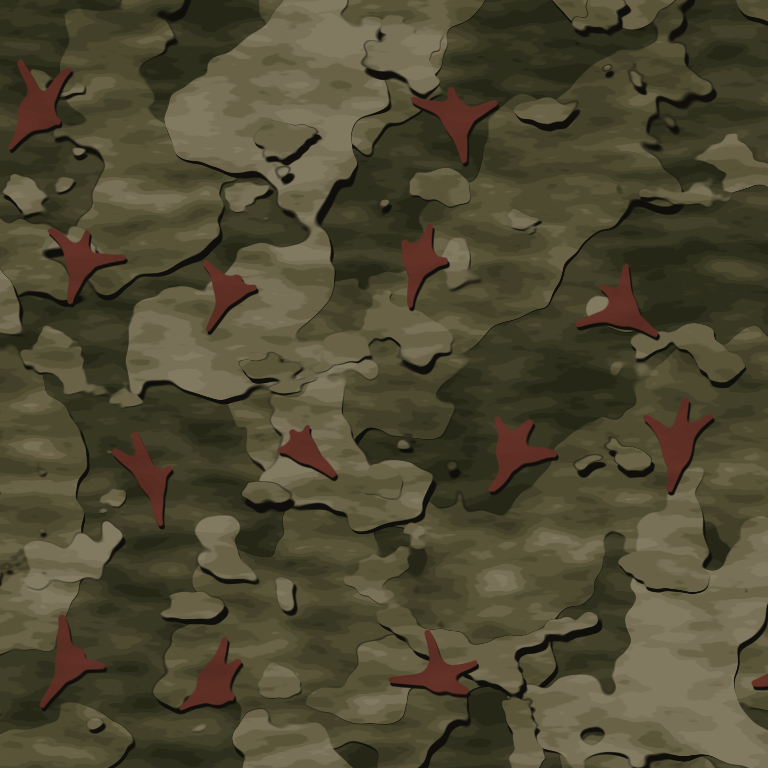
A WebGL 1 fragment shader for this pattern:

```glsl
precision highp float;
uniform vec2 u_resolution;

const vec3 INK = vec3(0.06, 0.055, 0.038);
const vec3 MOSS_DARK = vec3(0.18, 0.18, 0.11);
const vec3 MOSS = vec3(0.26, 0.25, 0.16);
const vec3 OLIVE = vec3(0.35, 0.33, 0.22);
const vec3 SAND = vec3(0.47, 0.44, 0.34);
const vec3 RUST = vec3(0.365, 0.18, 0.142);
const vec2 LIGHT_DIR = vec2(-0.45, 0.9);

vec2 hash2(vec2 p) {
  vec3 q = fract(p.xyx * vec3(0.1031, 0.1030, 0.0973));
  q += dot(q, q.yzx + 33.33);
  return fract((q.xx + q.yz) * q.zy);
}

float corner(vec2 cell, vec2 offset) {
  return dot(hash2(cell) * 2.0 - 1.0, offset);
}

// Gradient noise, centred on zero
float noise(vec2 p) {
  vec2 i = floor(p), f = fract(p);
  vec2 u = f * f * f * (f * (f * 6.0 - 15.0) + 10.0);
  vec2 e = vec2(1.0, 0.0);
  float bottom = mix(corner(i, f), corner(i + e, f - e), u.x);
  float top = mix(corner(i + e.yx, f - e.yx), corner(i + 1.0, f - 1.0), u.x);
  return 1.22 * mix(bottom, top, u.y);
}

float fbm(vec2 p) {
  float sum = 0.0, amp = 1.0;
  for (int i = 0; i < 4; i++) {
    sum += amp * noise(p);
    p = mat2(1.6, 1.2, -1.2, 1.6) * p + 17.3;
    amp *= 0.45;
  }
  return sum;
}

// Piecewise ramp: 0 is dark moss, 3 is sand
vec3 ramp(float t) {
  t = clamp(t, -0.45, 3.3);
  vec3 c = mix(MOSS_DARK, MOSS, min(t, 1.0));
  c += (OLIVE - MOSS) * clamp(t - 1.0, 0.0, 1.0);
  return c + (SAND - OLIVE) * max(t - 2.0, 0.0);
}

// Flatten a value into bands with slightly soft borders
float posterize(float t, float bands) {
  t *= bands;
  return (floor(t) + smoothstep(0.33, 0.67, fract(t))) / bands;
}

// Ragged flake layer laid over a colour, with ink along its lower edges
vec3 addPlate(vec3 under, vec3 fill, vec2 p, vec2 scale, float cut, float seed) {
  float soft = 0.002 * scale.y;
  float weight = smoothstep(-0.2, 0.25, noise(p * 6.0 + seed * 3.0));
  vec2 lift = LIGHT_DIR * mix(0.0008, 0.0105, weight);
  float field = fbm(p * scale + seed) - cut;
  float above = fbm((p + lift) * scale + seed) - cut;
  float body = smoothstep(-soft, soft, field);
  float shadow = max(smoothstep(-soft, soft, above) - body, 0.0);
  float outline = 1.0 - smoothstep(0.0, 1.3 * soft, abs(field));
  return mix(mix(under, fill, body), INK, max(shadow, 0.5 * weight * outline));
}

float limb(vec2 p, float angle, float len, float root, float tip) {
  vec2 dir = vec2(cos(angle), sin(angle));
  float h = clamp(dot(p, dir) / len, 0.0, 1.0);
  return length(p - dir * len * h) - mix(root, tip, h);
}

float smoothMin(float a, float b, float k) {
  float h = max(k - abs(a - b), 0.0) / k;
  return min(a, b) - 0.25 * h * h * k;
}

// Scattered claw shapes: one long tail and a fan of three fingers
float claws(vec2 p, float cellSize) {
  p += 0.011 * vec2(noise(p * 19.0), noise(p * 19.0 + 41.0));
  float row = floor(p.y / cellSize);
  p.x += cellSize * hash2(vec2(row, 7.0)).x;
  vec2 id = vec2(floor(p.x / cellSize), row);
  vec2 rnd = hash2(id + 23.0);
  vec2 q = p - (id + mix(vec2(0.32), vec2(0.68), hash2(id + 61.0))) * cellSize;
  float facing = 1.57 + 2.2 * (rnd.x - 0.5);
  float d = limb(q, facing + 2.64 + rnd.y, 0.055, 0.013, 0.004);
  for (int i = 0; i < 3; i++) {
    float k = float(i);
    vec2 r = hash2(id * 3.0 + 91.0 + k * 13.0);
    float angle = facing + (k - 1.0) * 0.95 + 0.5 * (r.x - 0.5);
    d = smoothMin(d, limb(q, angle, mix(0.022, 0.07, r.y), 0.0115, 0.0045), 0.014);
  }
  return hash2(id + 137.0).x < 0.75 ? d : 1.0;
}

void main() {
  vec2 p = gl_FragCoord.xy / u_resolution.y;
  float pixel = 1.0 / u_resolution.y;
  vec2 warped = p + 0.02 * vec2(noise(p * 8.0 + 5.0), noise(p * 8.0 + 29.0));
  // Horizontal camouflage streaks over broad light and dark areas
  float streak = fbm(p * vec2(10.0, 29.0) + 3.0);
  float mottle = 1.9 * streak + 1.4 * noise(p * 3.0 + 11.0);
  vec3 color = ramp(posterize(0.25 + mottle, 2.0));
  // Olive plates, sand plates, then small loose flakes
  vec3 olive = ramp(posterize(1.7 + mottle, 2.0));
  vec3 sand = ramp(posterize(2.8 + 0.85 * mottle, 2.0));
  vec3 flake = ramp(posterize(2.5 + 0.6 * mottle, 2.0));
  color = addPlate(color, olive, warped, vec2(4.0, 4.6), 0.0, 12.7);
  color = addPlate(color, sand, warped, vec2(3.6, 4.2), 0.2, 47.1);
  color = addPlate(color, flake, warped, vec2(7.0, 10.0), 0.34, 83.9);
  // Rust claws with a dark lower edge
  float claw = 1.0 - smoothstep(-pixel, pixel, claws(p, 0.25));
  float shade = 1.0 - smoothstep(-pixel, pixel, claws(p + LIGHT_DIR * 0.005, 0.25));
  color = mix(color, INK, shade);
  color = mix(color, RUST * (1.0 + 0.12 * posterize(streak, 4.0)), claw);
  gl_FragColor = vec4(color, 1.0);
}
```
